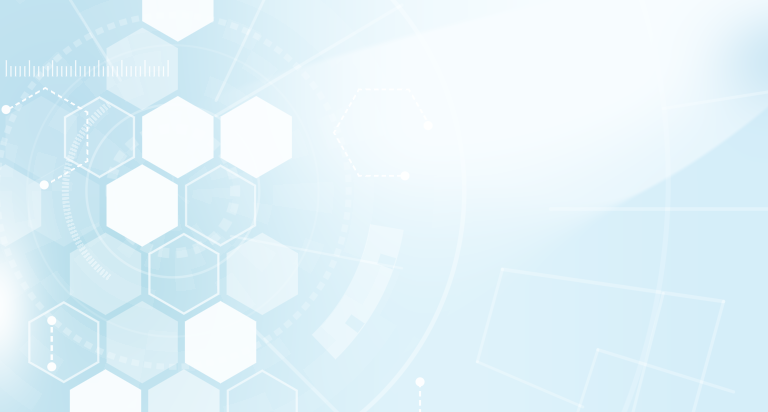
Write a WebGL 1 fragment shader that draws this background.

```glsl
precision highp float;
// Pale blue technology background: white hexagons, dial arcs, dashed links and thin frames.
uniform vec2 u_resolution;

float pixel; // size of one pixel in canvas units (the canvas is 4.1 units tall)

float hash(vec2 p) {
  vec3 q = fract(p.xyx * 0.1031);
  q += dot(q, q.yzx + 33.33);
  return fract((q.x + q.y) * q.z);
}

float fill(float d) { return 1.0 - smoothstep(-0.7 * pixel, 0.7 * pixel, d); }

float glow(vec2 q, vec2 radius) { q /= radius; return exp(-dot(q, q)); }

float hexagon(vec2 q, float r) {
  q = abs(q);
  return max(q.x, 0.5 * q.x + 0.866 * q.y) - r;
}

float dashes(float t) { return smoothstep(0.15, 0.25, abs(fract(t) - 0.5)); }

float line(vec2 p, vec2 a, vec2 b, float halfWidth) {
  vec2 d = b - a;
  return fill(length(p - a - d * clamp(dot(p - a, d) / dot(d, d), 0.0, 1.0)) - halfWidth);
}

float ring(float r, float radius, float halfWidth) { return fill(abs(r - radius) - halfWidth); }

// Dashed hexagon outline, open around the direction gap
float dashedHexagon(vec2 q, float r, vec2 gap, float cosGap) {
  float shown = 1.0 - step(cosGap, dot(normalize(q + 1e-5), gap));
  return fill(abs(hexagon(q, r)) - 0.009) * dashes(atan(q.y, q.x) * 5.73) * shown;
}

// Opacity of the four cells in a row; negative means outlined
vec4 rowOpacity(float row) {
  if (row < 0.5) return vec4(0.0, 0.0, 0.93, 0.0);
  if (row < 1.5) return vec4(0.0, 0.0, 0.45, 0.0);
  if (row < 2.5) return vec4(0.16, -0.6, 0.96, 0.96);
  if (row < 3.5) return vec4(0.4, 0.18, 0.96, -0.55);
  if (row < 4.5) return vec4(0.0, 0.4, -0.65, 0.5);
  if (row < 5.5) return vec4(0.0, -0.6, 0.42, 0.94);
  return vec4(0.0, 0.94, 0.58, -0.55);
}

vec3 background(vec2 p) {
  vec3 c = mix(vec3(0.76, 0.89, 0.94), vec3(0.87, 0.95, 0.98), smoothstep(0.6, 4.2, p.x));
  c = mix(c, vec3(0.69, 0.86, 0.91), 0.75 * glow(p - vec2(1.2, 1.3), vec2(1.0)));
  c = mix(c, vec3(0.71, 0.86, 0.93), 0.5 * glow(p - vec2(0.6, 2.9), vec2(0.8)));
  c = mix(c, vec3(0.81, 0.92, 0.975), 0.6 * smoothstep(4.5, 7.5, p.x));
  // White sweep between two curved edges
  float lower = p.y - 1.65 - 0.124 * (p.x - 4.3) * (p.x - 4.3);
  float d = p.x - 2.15;
  float upper = p.y - 3.15 - 0.35 * d + 0.022 * d * d;
  float soft = mix(0.9, 0.03, smoothstep(4.2, 6.4, p.x));
  float sweep = smoothstep(-soft, soft, lower) * smoothstep(1.5, 4.3, p.x);
  sweep *= 0.55 + 0.45 * smoothstep(0.0, 1.2, lower);
  sweep *= 1.0 - 0.45 * smoothstep(-0.04, 0.04, upper) * (1.0 - smoothstep(3.0, 6.0, p.x));
  c = mix(c, vec3(0.97, 0.99, 1.0), sweep);
  c = mix(c, vec3(0.77, 0.89, 0.95), 0.75 * glow(p - vec2(7.8, 3.5), vec2(0.65, 0.5)));
  return mix(c, vec3(1.0), 0.95 * glow(p - vec2(-0.05, 1.05), vec2(0.42, 0.8)));
}

// Arcs, ticks, spokes and a notched band around one hub
float dial(vec2 p) {
  vec2 q = p - vec2(1.72, 2.2);
  float r = length(q), a = atan(q.y, q.x);
  float ink = 0.42 * ring(r, 2.9, 0.022) + 0.22 * ring(length(p - vec2(0.4, 2.3)), 6.25, 0.025);
  ink += 0.3 * ring(r, 0.86, 0.012) + 0.25 * ring(r, 0.62, 0.05) * dashes(a * 3.5);
  ink += 0.4 * ring(r, 1.07, 0.035) * dashes(a * 28.0) * step(2.2, abs(a));
  ink += 0.25 * ring(r, 1.75, 0.03) * dashes(a * 14.0) + 0.15 * ring(r, 1.45, 0.01);
  float band = max(abs(r - 2.16) - 0.17, (abs(a + 0.485) - 0.318) * r);
  float notch = max(abs(r - 2.24) - 0.08, (abs(abs(a + 0.474) - 0.156) - 0.025) * r);
  ink += 0.42 * fill(max(band, -notch));
  // Faint scattered blocks
  vec2 cell = floor(vec2(r * 5.0, (a + 3.1416) * 5.0));
  ink += 0.09 * step(0.72, hash(cell)) * (1.0 - smoothstep(2.2, 3.2, r));
  ink += 0.32 * line(p, vec2(2.3, 1.75), vec2(4.0, 1.43), 0.012);
  ink += 0.32 * line(p, vec2(2.5, 0.85), vec2(3.4, -0.05), 0.018);
  ink += 0.35 * line(p, vec2(2.15, 3.1), vec2(2.65, 4.15), 0.014);
  ink += 0.35 * line(p, vec2(2.15, 2.95), vec2(4.0, 4.05), 0.016);
  return ink + 0.3 * line(p, vec2(1.2, 3.3), vec2(0.7, 4.1), 0.014);
}

float frames(vec2 p) {
  float ink = line(p, vec2(5.0, 1.42), vec2(7.2, 1.1), 0.018) + line(p, vec2(5.0, 1.42), vec2(4.75, 0.5), 0.015);
  ink += line(p, vec2(7.2, 1.1), vec2(6.9, 0.0), 0.016) + line(p, vec2(6.6, 1.18), vec2(6.3, 0.0), 0.015);
  ink += line(p, vec2(4.75, 0.5), vec2(5.8, 0.05), 0.014) + line(p, vec2(5.95, 0.62), vec2(7.3, 0.2), 0.016);
  ink += line(p, vec2(5.95, 0.62), vec2(5.75, 0.0), 0.014) + line(p, vec2(5.48, 2.02), vec2(7.8, 2.02), 0.018);
  return 0.32 * (ink + line(p, vec2(6.6, 3.02), vec2(7.8, 3.21), 0.015));
}

float ruler(vec2 q) {
  float height = mod(floor(q.x / 0.046), 5.0) < 0.5 ? 0.16 : 0.1;
  float d = max((abs(fract(q.x / 0.046) - 0.5)) * 0.046 - 0.006, max(-q.y, q.y - height));
  return fill(max(d, abs(q.x - 0.82) - 0.82));
}

// Dashed links with round end points
float links(vec2 p) {
  float ink = dashedHexagon((p - vec2(3.82, 2.78)).yx, 0.43, vec2(-0.454, 0.891), 0.804);
  ink += dashedHexagon(p - vec2(0.45, 2.74), 0.42, vec2(-0.887, -0.462), 0.462);
  ink += dashes(p.y * 11.0) * line(p, vec2(0.515, 0.45), vec2(0.515, 0.91), 0.012);
  ink += dashes(p.y * 11.0) * line(p, vec2(4.18, 0.0), vec2(4.18, 0.3), 0.01);
  float dots = min(length(p - vec2(4.26, 2.85)), length(p - vec2(4.03, 2.35)));
  dots = min(dots, min(length(p - vec2(0.06, 3.01)), length(p - vec2(0.44, 2.26))));
  dots = min(dots, min(length(p - vec2(0.515, 0.91)), length(p - vec2(0.515, 0.45))));
  return max(ink, fill(min(dots, length(p - vec2(4.18, 0.3))) - 0.045));
}

void main() {
  pixel = 4.1 / u_resolution.y;
  vec2 p = gl_FragCoord.xy * pixel;
  vec3 color = mix(background(p), vec3(0.98, 0.995, 1.0), clamp(dial(p) + frames(p), 0.0, 0.8));
  // Staggered hexagon lattice, top row first
  for (int j = 0; j < 7; j++) {
    float row = float(j);
    vec4 opacity = rowOpacity(row);
    float start = mod(row, 2.0) < 0.5 ? 1.77 + 0.06 * step(3.5, row) : 1.415;
    for (int i = 0; i < 4; i++) {
      float column = float(i) - 2.0;
      vec2 center = vec2(start + 0.78 * column + 0.2 * step(column, -1.5), 4.095 - 0.68 * row);
      float d = hexagon(p - center, 0.355);
      float cover = opacity[i] < 0.0 ? 0.1 * fill(d) - opacity[i] * fill(abs(d + 0.012) - 0.011) : opacity[i] * fill(d);
      color = mix(color, vec3(0.985, 0.996, 1.0), cover);
    }
  }
  color = mix(color, vec3(1.0), clamp(0.85 * ruler(p - vec2(0.04, 3.34)) + 0.95 * links(p), 0.0, 1.0));
  gl_FragColor = vec4(color, 1.0);
}
```
